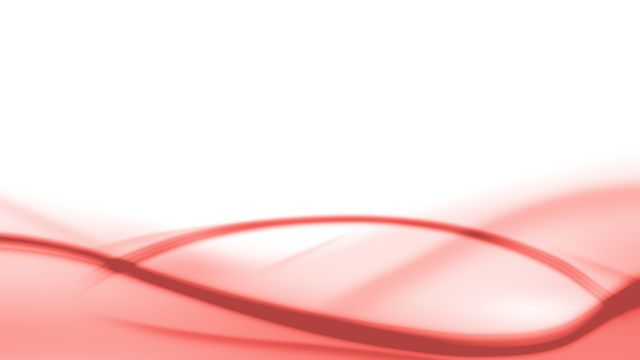
A Shadertoy shader for this background:

```glsl
// Translucent red ribbons sweeping over a white ground.
// Smooth splines steer soft ribbons, hazes and fine strands; their ink is
// summed, then turned into colour by a ramp from white to deep red.

const vec3 WHITE = vec3(1.0);
const vec3 BLUSH = vec3(0.99, 0.85, 0.84);
const vec3 PINK  = vec3(0.99, 0.70, 0.68);
const vec3 CORAL = vec3(0.98, 0.53, 0.50);
const vec3 RED   = vec3(0.94, 0.36, 0.33);
const vec3 DEEP  = vec3(0.70, 0.26, 0.25);

const float HAZE_INK = 0.15;
const float ARCH_INK = 0.36;
const float SWEEP_INK = 0.24;
const float STRAND_INK = 0.10;
const int ARCH_STRANDS = 3;
const int MAIN_STRANDS = 8;

// Curve heights at nine even steps across the canvas
const int KNOTS = 9;
const float MAIN[KNOTS]  = float[](0.338, 0.302, 0.229, 0.163, 0.110, 0.072, 0.052, 0.078, 0.200);
const float ARCH[KNOTS]  = float[](0.020, 0.205, 0.312, 0.368, 0.390, 0.386, 0.347, 0.263, 0.120);
const float HAZE[KNOTS]  = float[](0.430, 0.385, 0.350, 0.270, 0.305, 0.380, 0.440, 0.490, 0.530);
const float SWEEP[KNOTS] = float[](-0.20, -0.12, -0.04, 0.040, 0.140, 0.240, 0.355, 0.435, 0.468);
const float LOWER[KNOTS] = float[](0.160, 0.130, 0.085, 0.055, 0.035, 0.010, -0.02, -0.05, -0.08);
const float WISP[KNOTS]  = float[](0.250, 0.300, 0.350, 0.378, 0.390, 0.386, 0.347, 0.263, 0.120);

float hash(float n) {
    n = fract(n * 0.1031);
    n *= n + 33.33;
    return fract(n * (n + n));
}

// Catmull-Rom spline through the knots
float curve(float k[KNOTS], float x) {
    float s = clamp(x, 0.0, 0.9999) * float(KNOTS - 1);
    int i = int(s);
    float t = fract(s);
    float a = k[max(i - 1, 0)], b = k[i], c = k[i + 1], d = k[min(i + 2, KNOTS - 1)];
    return b + 0.5 * t * (c - a + t * (2.0 * a - 5.0 * b + 4.0 * c - d
             + t * (3.0 * (b - c) + d - a)));
}

// Soft band with its own falloff above and below
float ribbon(float d, float above, float below) {
    float q = d / (d > 0.0 ? above : below);
    return exp(-q * q);
}

float glow(vec2 p, vec2 centre, vec2 radius) {
    vec2 q = (p - centre) / radius;
    return exp(-dot(q, q));
}

// Fades in over a..b and out over c..d
float span(float x, float a, float b, float c, float d) {
    return smoothstep(a, b, x) * (1.0 - smoothstep(c, d, x));
}

float hazeInk(vec2 p, float dMain) {
    float soft = mix(0.025, 0.075, abs(2.0 * p.x - 1.0));
    float ink = HAZE_INK * (1.0 - smoothstep(-soft, soft, p.y - curve(HAZE, p.x)));
    float under = 1.0 - smoothstep(-0.025, 0.015, dMain);
    ink += under * mix(0.08, 0.48, smoothstep(0.05, 0.6, p.x));
    ink += 0.28 * glow(p, vec2(0.0, 0.06), vec2(0.35, 0.14));
    ink += 0.17 * glow(p, vec2(0.29, 0.26), vec2(0.11, 0.05));
    ink += 0.26 * glow(p, vec2(1.02, 0.27), vec2(0.13, 0.13));
    ink -= 0.11 * glow(p, vec2(0.83, 0.14), vec2(0.09, 0.04));
    return ink;
}

float mainInk(float x, float d) {
    float width = 0.017 + 0.008 * smoothstep(0.1, 0.5, x) + 0.016 * smoothstep(0.85, 1.0, x);
    float peak = 0.42 + 0.2 * (1.0 - smoothstep(0.0, 0.3, x))
               + 0.2 * ribbon(x - 0.5, 0.15, 0.15) + 0.3 * smoothstep(0.88, 1.0, x);
    float ink = peak * ribbon(d, width * 0.8, width);
    ink += 0.2 * span(x, 0.12, 0.35, 0.6, 0.85) * ribbon(d, 0.075, 0.03);
    float spread = 0.04 + 0.06 * smoothstep(0.2, 0.7, x);
    for (int i = 0; i < MAIN_STRANDS; i++) {
        float n = float(i);
        float tilt = (hash(n + 3.0) - 0.5) * (x - 0.35) * 0.08;
        float offset = (hash(n + 17.0) - 0.6) * spread + tilt;
        float thin = mix(0.003, 0.009, hash(n + 41.0));
        ink += STRAND_INK * ribbon(d - offset, thin, thin * 2.0);
    }
    return ink;
}

float archInk(vec2 p) {
    float d = p.y - curve(ARCH, p.x);
    float side = p.x - 0.55;
    float gap = 0.006 + 0.07 * side * side;
    float ink = 0.0;
    for (int i = 0; i < ARCH_STRANDS; i++)
        ink += ARCH_INK * ribbon(d + gap * float(i - 1), 0.007, 0.010);
    return ink * span(p.x, 0.10, 0.25, 0.88, 1.0);
}

float accentInk(vec2 p) {
    float sweep = ribbon(p.y - curve(SWEEP, p.x), 0.028, 0.065);
    float ink = SWEEP_INK * sweep * smoothstep(0.46, 0.6, p.x);
    ink += 0.24 * ribbon(p.y - curve(LOWER, p.x), 0.009, 0.02) * span(p.x, 0.1, 0.3, 0.7, 0.8);
    ink += 0.18 * ribbon(p.y - curve(WISP, p.x), 0.006, 0.02) * span(p.x, 0.08, 0.25, 0.35, 0.48);
    ink += 0.12 * ribbon(p.y - 0.255 - 0.75 * (p.x - 0.417), 0.006, 0.012) * span(p.x, 0.4, 0.46, 0.5, 0.58);
    ink += 0.12 * ribbon(p.y - 0.44 + 0.8 * p.x, 0.02, 0.03) * (1.0 - smoothstep(0.1, 0.3, p.x));
    ink += 0.13 * ribbon(p.y - 0.30 + 0.65 * (p.x - 0.875), 0.01, 0.02) * smoothstep(0.82, 0.95, p.x);
    return ink;
}

vec3 inkColour(float ink) {
    float s = clamp(ink, 0.0, 1.0) * 5.0;
    vec3 c = mix(WHITE, BLUSH, clamp(s, 0.0, 1.0));
    c = mix(c, PINK, clamp(s - 1.0, 0.0, 1.0));
    c = mix(c, CORAL, clamp(s - 2.0, 0.0, 1.0));
    c = mix(c, RED, clamp(s - 3.0, 0.0, 1.0));
    return mix(c, DEEP, clamp(s - 4.0, 0.0, 1.0));
}

void mainImage(out vec4 fragColor, in vec2 fragCoord) {
    vec2 p = fragCoord / iResolution.xy;
    float dMain = p.y - curve(MAIN, p.x);
    float ink = hazeInk(p, dMain) + mainInk(p.x, dMain) + archInk(p) + accentInk(p);
    fragColor = vec4(inkColour(ink), 1.0);
}
```
